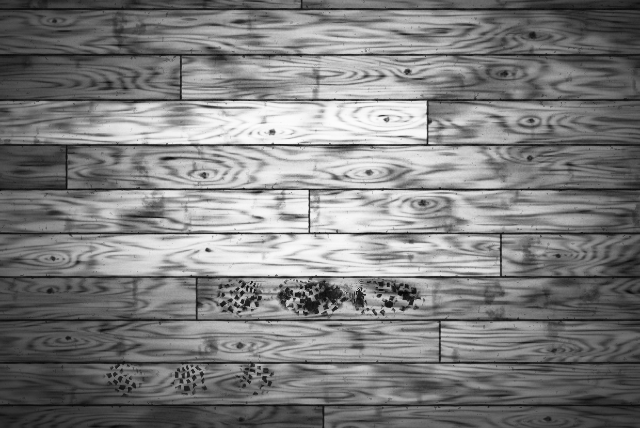
Write a Shadertoy shader that draws this texture.

```glsl
// Weathered monochrome floorboards under a pool of light: staggered planks with
// contour-line grain, knots, grime and boot prints. Each plank gets its own seed;
// rings are level lines of stretched noise, bent around the knots.

float hash(vec2 p) {
    vec3 q = fract(vec3(p.xyx) * 0.1031);
    q += dot(q, q.yzx + 33.33);
    return fract((q.x + q.y) * q.z);
}

float noise(vec2 p) {
    vec2 i = floor(p), f = fract(p);
    f = f * f * (3.0 - 2.0 * f);
    return mix(mix(hash(i), hash(i + vec2(1, 0)), f.x),
               mix(hash(i + vec2(0, 1)), hash(i + vec2(1, 1)), f.x), f.y);
}

float fbm(vec2 p) {
    float sum = 0.0, amp = 0.5;
    for (int i = 0; i < 4; i++) {
        sum += amp * noise(p);
        p = p * 2.03 + 17.1;
        amp *= 0.5;
    }
    return sum;
}

// Per row: joint position (negative for none), tone left of it, tone right of it
const vec3 ROWS[11] = vec3[11](
    vec3(0.707, 0.8, 0.7), vec3(-1.0, 0.9, 0.95), vec3(0.424, 0.72, 0.9),
    vec3(1.002, 1.3, 0.85), vec3(0.156, 0.7, 0.82), vec3(0.725, 1.1, 0.95),
    vec3(1.174, 1.12, 0.95), vec3(0.461, 0.8, 0.8), vec3(1.031, 0.92, 1.05),
    vec3(-1.0, 1.0, 1.1), vec3(0.758, 0.9, 0.95));

// Boot prints: curved bands of lugs inside worn ovals, on two of the boards
float bootPrints(vec2 p) {
    float ink = 0.0, wear = fbm(p * 45.0);
    p += 0.007 * (vec2(noise(p * 85.0), noise(p * 85.0 + 31.0)) - 0.5);
    for (int i = 0; i < 6; i++) {
        float j = float(i % 3);
        bool heavy = i < 3;
        vec2 center = heavy ? vec2(0.56 + 0.17 * j, 0.695) : vec2(0.29 + 0.155 * j, 0.885);
        vec2 size = heavy ? vec2(0.062 + 0.038 * step(0.5, j), 0.046) : vec2(0.048, 0.042);
        float oval = length((p - center) / size) + 0.9 * (wear - 0.47);
        float turn = 0.9 * j - 0.6;
        vec2 q = mat2(cos(turn), sin(turn), -sin(turn), cos(turn)) * (p - center) + vec2(0.0, 0.08);
        float band = length(q) * 66.0;
        float lug = smoothstep(-0.4, 0.3, sin(atan(q.x, q.y) * 30.0 + floor(band) * 2.0))
                  * smoothstep(0.45, 0.25, abs(fract(band) - 0.5));
        lug = max(lug, heavy ? smoothstep(0.48, 0.62, wear) : 0.0);
        ink = max(ink, lug * smoothstep(1.05, 0.8, oval) * (heavy ? 0.85 : 0.75));
    }
    return ink * smoothstep(0.25, 0.45, wear);
}

void mainImage(out vec4 fragColor, in vec2 fragCoord) {
    // Heights run downwards from the top edge; one unit is the canvas height
    vec2 p = vec2(fragCoord.x / iResolution.x * 1.5, 1.0 - fragCoord.y / iResolution.y);
    float px = 1.0 / iResolution.y;

    // Rows narrow slightly towards the bottom
    float k = 109.8 - 2.0 * sqrt(3025.0 - 512.0 * p.y);
    float row = floor(k), across = fract(k);
    vec3 board = ROWS[clamp(int(row) + 1, 0, 10)];
    float side = step(board.x, p.x);
    float tone = mix(board.y, board.z, side);
    vec2 plank = vec2(row + 7.0, side * 13.0 + 3.0);
    vec2 seed = 40.0 * vec2(hash(plank), hash(plank + 5.7));

    // Knots darken their core and push the growth rings aside
    float bend = 0.0, knot = 0.0;
    for (int i = -1; i <= 1; i++) {
        float cell = floor(p.x / 0.36) + float(i);
        vec2 id = vec2(cell + 31.0, plank.x * 3.7 + plank.y);
        float pick = hash(id);
        if (pick > 0.5) continue;
        vec2 center = vec2((cell + 0.2 + 0.6 * hash(id + 9.1)) * 0.36, 0.25 + 0.5 * hash(id + 4.3));
        vec2 d = vec2(p.x - center.x, (across - center.y) * 0.104);
        float r = length(d * vec2(0.8, 1.0)) + 0.004 * (noise(p * 190.0) - 0.5);
        float size = 0.004 + 0.009 * pick;
        bend += 0.4 * exp(-length(d * vec2(13.0, 40.0)));
        knot = max(knot, smoothstep(size + px, size * 0.4, r) * (0.65 + 0.35 * noise(p * 260.0)));
    }

    // Growth rings: thin, long level lines that fade where they would crowd
    vec2 q = vec2(p.x * 1.9, across * 1.7) + seed;
    float field = 0.65 * noise(q) + 0.22 * noise(q * 2.3 + 7.0) + 0.06 * noise(q * vec2(7.0, 4.0)) + bend;
    float phase = field * 85.0 + 1.6 * noise(vec2(p.x * 22.0, p.y * 130.0));
    float ring = pow(0.5 + 0.5 * sin(phase), 1.6);
    ring = mix(ring, 0.4, smoothstep(1.2, 3.2, fwidth(phase)));

    // Fine fibres, streaks and dark splits along the board
    float fibre = noise(vec2(p.x * 20.0, p.y * 230.0) + seed);
    float streak = noise(vec2(p.x * 9.0, p.y * 115.0) + seed.yx);
    float coarse = fbm(vec2(p.x * 6.0, p.y * 36.0) + seed);
    float split = smoothstep(0.68, 0.9, noise(vec2(p.x * 17.0, p.y * 150.0) + seed.yx))
                * smoothstep(0.4, 0.6, coarse);
    float wood = 1.0 - 0.42 * (ring - 0.38) * (0.5 + fibre) - 0.26 * (fibre - 0.5)
               - 0.2 * (streak - 0.5) - 0.5 * (coarse - 0.47) - 0.4 * split;

    // Grime: cloudy stains, cross-grain smears and specks
    float stain = smoothstep(0.48, 0.75, fbm(p * vec2(7.0, 14.0) + seed.yx));
    float smear = smoothstep(0.74, 0.95, noise(vec2(p.x * 32.0, p.y * 9.0) + seed))
                * smoothstep(0.35, 0.65, fbm(p * 60.0));
    float edge = min(across, 1.0 - across) * 0.104;
    float speck = smoothstep(0.66, 0.8, fbm(p * 120.0 + seed)) * (0.3 + exp(-edge * 120.0));
    wood *= (1.0 - 0.4 * stain) * (1.0 - 0.4 * smear) * (1.0 - 0.6 * clamp(speck, 0.0, 1.0));
    wood *= (1.0 - 0.85 * knot) * (1.0 - bootPrints(p));

    // Thin gaps between boards, broken by wear, with faint dirt beside them
    float rough = 0.0014 * noise(p * vec2(60.0, 200.0));
    float gap = smoothstep(-0.0006, 0.0009 + px, edge - rough);
    float joint = smoothstep(-0.0006, 0.0008 + px, abs(p.x - board.x) - rough);
    wood *= mix(0.16, 1.0, gap * joint) * (1.0 - 0.22 * exp(-edge * 200.0));

    // Pool of light fading to dark corners
    vec2 away = p - vec2(0.78, 0.43);
    float light = 0.08 + 0.98 * exp(-2.3 * away.x * away.x - 3.7 * away.y * away.y);
    float grit = 0.08 * (noise(p * 400.0) - 0.5);
    float value = light * (tone * wood + grit) + 0.025;

    // Soft shoulder keeps grain visible in the brightest boards
    value = value < 0.7 ? value : 0.7 + 0.3 * (1.0 - exp((0.7 - value) / 0.3));
    fragColor = vec4(vec3(clamp(value, 0.0, 1.0)), 1.0);
}
```
